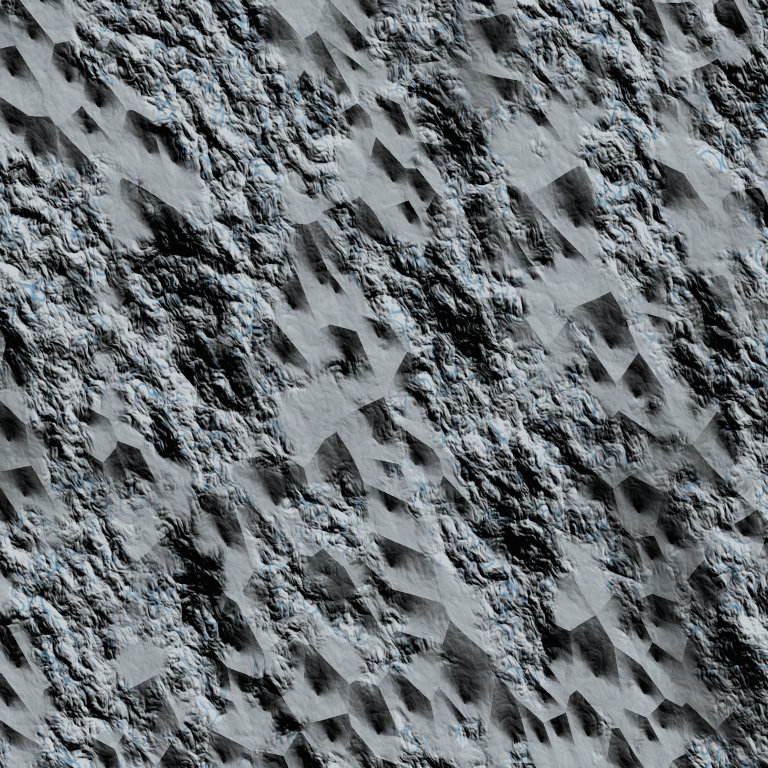
This texture is drawn by a WebGL 2 fragment shader. Its source:

```glsl
#version 300 es
precision highp float;
// Weathered rock: angular pits slanting steeply down to the right, broken up
// by crisp, hard-lit grain. Pits are cones around sparse scattered seeds; the
// grain is the slope of creased gradient noise along the light.
uniform vec2 u_resolution;
out vec4 fragColor;

const vec2 LIGHT = vec2(-0.45, -0.89);

vec2 hash2(vec2 p) {
  vec3 a = fract(p.xyx * vec3(0.1031, 0.1030, 0.0973));
  a += dot(a, a.yzx + 33.33);
  return fract((a.xx + a.yz) * a.zy);
}

float cornerRamp(vec2 cell, vec2 offset) {
  float angle = 6.2832 * hash2(cell).x;
  return dot(vec2(cos(angle), sin(angle)), offset);
}

float gradientNoise(vec2 p) {
  vec2 i = floor(p), f = fract(p), e = vec2(1, 0);
  vec2 s = f * f * f * (f * (f * 6.0 - 15.0) + 10.0);
  float low = mix(cornerRamp(i, f), cornerRamp(i + e.xy, f - e.xy), s.x);
  float high = mix(cornerRamp(i + e.yx, f - e.yx), cornerRamp(i + 1.0, f - 1.0), s.x);
  return mix(low, high, s.y);
}

// Creased layers, turned against each other, all about equally steep
float grainHeight(vec2 p) {
  float height = 0.0, freq = 17.0;
  for (int i = 0; i < 5; i++) {
    height += abs(gradientNoise(p * freq + float(i) * 17.3)) / freq;
    p = mat2(0.96, 0.28, -0.28, 0.96) * p;
    freq *= 1.85;
  }
  return height;
}

// Offset from the nearest seed; many cells stay empty, so pit sizes vary
vec2 nearestSeed(vec2 p) {
  vec2 cell = floor(p), best = vec2(3.0);
  for (int y = -2; y <= 2; y++)
    for (int x = -2; x <= 2; x++) {
      vec2 c = cell + vec2(x, y);
      vec2 d = p - c - hash2(c + 71.0);
      if (hash2(c + 13.0).y < 0.45 && dot(d, d) < dot(best, best)) best = d;
    }
  return best;
}

// Across and along the slant
vec2 slant(vec2 p) {
  return vec2(dot(p, vec2(0.93, 0.36)), dot(p, vec2(0.36, -0.93)));
}

vec3 rock(vec2 p) {
  vec2 s = slant(p) + 7.0;
  vec2 q = s * vec2(1.0, 0.5);
  q += 0.012 * vec2(gradientNoise(q * 9.0), gradientNoise(q * 9.0 + 40.0));

  // Pits: shaded cones meeting along straight edges
  vec2 pit = nearestSeed(q * 31.0);
  float depth = length(pit);
  float side = dot(pit / max(depth, 1e-3), vec2(-0.6, 0.8));
  float lit = smoothstep(-0.95, 0.0, side);
  float tone = mix(0.1 + 0.2 * depth, 0.66, lit) + 0.1 * side;
  tone += 0.02 * (1.0 - lit) * sin(depth * 60.0);

  // Grain in ragged slanting bands
  float band = gradientNoise(q * 6.0) + 0.8 * gradientNoise(q * 14.0 + 9.0)
             + 0.5 * gradientNoise(s * 26.0 + 4.0);
  float rough = mix(0.16, 1.0, smoothstep(-0.3, 0.15, band));
  vec2 g = s * vec2(1.0, 0.7);
  g += 0.006 * vec2(gradientNoise(s * 38.0), gradientNoise(s * 38.0 + 20.0));
  float reach = 0.0015;
  vec2 ahead = slant(LIGHT) * vec2(1.0, 0.7) * reach;
  float slope = (grainHeight(g + ahead) - grainHeight(g)) / reach;
  tone = mix(tone, 0.53, 0.55 * rough) + 0.31 * rough * slope;

  // Soft grey stains and deep black clumps
  float stain = smoothstep(0.12, 0.45, gradientNoise(q * 5.0 + 31.0));
  float clump = smoothstep(0.08, 0.5, gradientNoise(q * 10.0 + 57.0));
  tone = mix(tone, 0.22 + 0.55 * (tone - 0.45), 0.75 * stain);
  tone -= 0.5 * clump * rough;
  tone = clamp(tone - 0.55 * max(tone - 0.6, 0.0), 0.015, 0.8);

  // Cool grey, with blue threads in the grain
  vec3 colour = tone * vec3(0.97, 1.01, 1.03);
  float vein = 1.0 - smoothstep(0.0, 0.13, abs(gradientNoise(g * 62.0 + 3.0)));
  vein *= rough * smoothstep(0.0, 0.35, gradientNoise(s * 21.0 + 80.0) + 0.2);
  return colour * mix(vec3(1.0), vec3(0.5, 0.72, 0.86), 0.8 * vein);
}

void main() {
  // Four samples per pixel smooth the edges
  vec3 sum = vec3(0.0);
  for (int i = 0; i < 4; i++) {
    vec2 jitter = vec2(i & 1, i >> 1) * 0.5 - 0.25;
    sum += rock((gl_FragCoord.xy + jitter) / u_resolution.y);
  }
  fragColor = vec4(sum / 4.0, 1.0);
}
```
